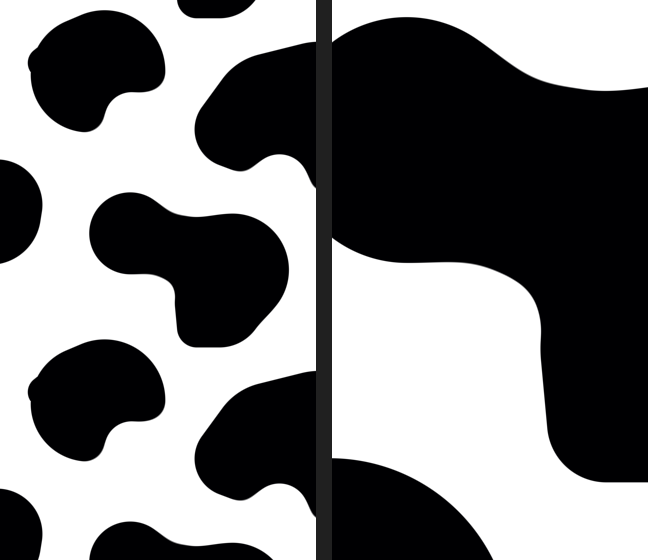
Left: the whole. Right: its middle third, enlarged.
Write a Shadertoy shader that draws this pattern.

```glsl
// Cow hide: large smooth black spots on white, repeating down the canvas.
#define GRID 432.0     // drawing units across the canvas width
#define PERIOD 450.0   // vertical repeat in drawing units
#define WELD 12.0      // blend between parts of one lobe
#define NECK 40.0      // blend between separate lobes
#define CORNER 30.0    // rounding where a notch cuts a spot
#define SOFTNESS 0.8   // edge half-width in pixels
#define INK vec3(0.0, 0.0, 0.008)
#define HIDE vec3(1.0)

// Smooth union and smooth cut
float join(float a, float b, float k) {
    float h = max(k - abs(a - b), 0.0);
    return min(a, b) - h * h / (4.0 * k);
}

float cut(float body, float notch, float k) {
    return -join(-body, notch, k);
}

// Distance to the hull of two circles, each given as (x, y, radius)
float lobe(vec2 p, vec3 a, vec3 b) {
    vec2 axis = b.xy - a.xy;
    float len = length(axis);
    axis /= len;
    p -= a.xy;
    vec2 q = vec2(abs(p.x * axis.y - p.y * axis.x), dot(p, axis));
    float s = (a.z - b.z) / len;
    float c = sqrt(1.0 - s * s);
    float t = dot(q, vec2(-s, c));
    if (t < 0.0) return length(q) - a.z;
    if (t > c * len) return length(q - vec2(0.0, len)) - b.z;
    return dot(q, vec2(c, s)) - a.z;
}

// Round spot with a bite at its lower right
float bittenSpot(vec2 p) {
    vec3 core = vec3(143, 97, 83);
    float body = min(lobe(p, core, vec3(121, 102, 79)),
                     lobe(p, core, vec3(60, 86, 22)));
    float notch = lobe(p, vec3(180, 163, 37), vec3(235, 225, 97));
    return cut(body, notch, CORNER);
}

// Broad arched spot running off the right side
float archedSpot(vec2 p) {
    vec3 crown = vec3(375, 160, 88);
    float body = min(lobe(p, vec3(318, 177, 52), crown),
                     lobe(p, crown, vec3(437, 160, 103)));
    float notch = lobe(p, vec3(382, 251, 40), vec3(378, 330, 46));
    return cut(body, notch, CORNER);
}

// Rounded spot entering from the left side
float sideSpot(vec2 p) {
    return lobe(p, vec3(-4, 280, 62), vec3(-14, 292, 70));
}

// Spot with a round head, a waist and a heavy lower body
float waistedSpot(vec2 p) {
    vec3 hip = vec3(318, 369, 74);
    vec3 thigh = vec3(300, 414, 61);
    float head = length(p - vec2(178, 319)) - 56.0;
    float leg = min(lobe(p, hip, thigh), lobe(p, thigh, vec3(269, 448, 27)));
    float body = join(lobe(p, vec3(260, 345, 48), hip), leg, WELD);
    return join(head, body, NECK);
}

void mainImage(out vec4 fragColor, in vec2 fragCoord) {
    // Drawing units, measured downward from the top edge
    float pixel = GRID / iResolution.x;
    vec2 p = vec2(fragCoord.x, iResolution.y - fragCoord.y) * pixel;

    // The waisted spot straddles the tile seam, so its tile starts lower
    vec2 tile = vec2(p.x, mod(p.y, PERIOD));
    vec2 lowTile = vec2(p.x, mod(p.y - 100.0, PERIOD) + 100.0);

    float d = min(min(bittenSpot(tile), archedSpot(tile)),
                  min(sideSpot(tile), waistedSpot(lowTile)));

    float edge = SOFTNESS * pixel;
    fragColor = vec4(mix(INK, HIDE, smoothstep(-edge, edge, d)), 1.0);
}
```
